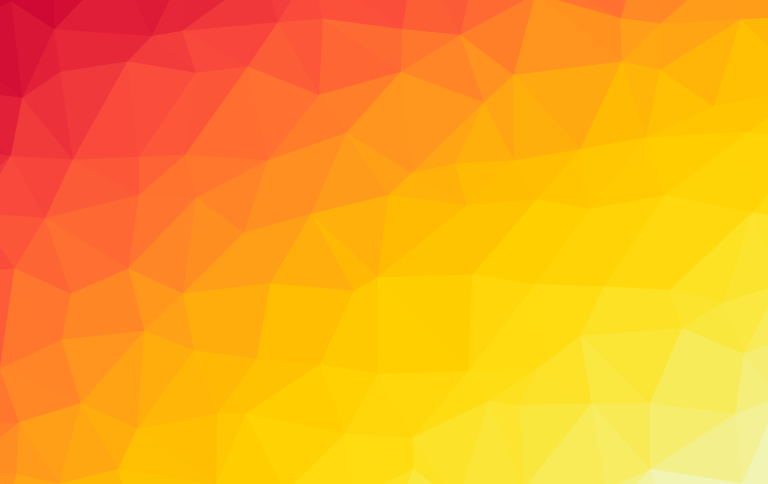
This background is drawn by a Shadertoy shader. Its source:

```glsl
// Low-poly triangle mesh shaded from crimson through orange and gold to pale yellow.

const vec2 GRID = vec2(11.5, 7.25);   // mesh cells across the canvas
const float JITTER = 0.70;            // vertex scatter, in cells
const float TONE_VARIATION = 0.022;   // tonal spread between facets

float hash(vec2 p) {
    vec3 q = fract(vec3(p.xyx) * 0.1031);
    q += dot(q, q.yzx + 33.33);
    return fract((q.x + q.y) * q.z);
}

// Scattered mesh vertex belonging to a grid node
vec2 meshVertex(vec2 node) {
    vec2 offset = vec2(hash(node + 17.3), hash(node + 61.7)) - 0.5;
    return node + JITTER * offset;
}

// Piecewise linear colour ramp over tone 0..1
vec3 warmRamp(float tone) {
    const vec3 stops[11] = vec3[11](
        vec3(0.80, 0.02, 0.20), vec3(0.89, 0.13, 0.22),
        vec3(0.98, 0.29, 0.235), vec3(1.0, 0.44, 0.19),
        vec3(1.0, 0.60, 0.11), vec3(1.0, 0.73, 0.01),
        vec3(1.0, 0.81, 0.0), vec3(1.0, 0.865, 0.07),
        vec3(0.98, 0.91, 0.25), vec3(0.96, 0.935, 0.47),
        vec3(0.94, 0.96, 0.75));
    float s = clamp(tone, 0.0, 1.0) * 10.0;
    int i = min(int(s), 9);
    return mix(stops[i], stops[i + 1], s - float(i));
}

// Diagonal tone field, bowed so that the middle runs ahead of the corners
float toneField(vec2 uv) {
    float across = uv.x, down = 1.0 - uv.y;
    float skew = across - down;
    return 0.5 * (across + down) - 0.09 * skew * skew + 0.015 * skew;
}

// Signed distance to the right-hand side of the edge a-b
float edgeDistance(vec2 p, vec2 a, vec2 b) {
    vec2 e = normalize(b - a), d = p - a;
    return d.x * e.y - d.y * e.x;
}

// Facet colour in rgb, premultiplied by its smooth coverage in a
vec4 facet(vec2 p, vec2 a, vec2 b, vec2 c, float pixel) {
    float d = max(edgeDistance(p, a, b),
              max(edgeDistance(p, b, c), edgeDistance(p, c, a)));
    float coverage = clamp(0.5 - d / pixel, 0.0, 1.0);
    vec2 center = (a + b + c) / 3.0;
    float variation = (hash(center * 7.0 + 90.0) - 0.5) * TONE_VARIATION;
    return vec4(warmRamp(toneField(center / GRID) + variation), 1.0) * coverage;
}

// Two triangles, split along the shorter diagonal of a cell
vec4 meshCell(vec2 p, vec2 cell, float pixel) {
    vec2 a = meshVertex(cell);
    vec2 b = meshVertex(cell + vec2(1, 0));
    vec2 c = meshVertex(cell + vec2(1, 1));
    vec2 d = meshVertex(cell + vec2(0, 1));
    if (distance(a, c) < distance(b, d))
        return facet(p, a, b, c, pixel) + facet(p, a, c, d, pixel);
    return facet(p, a, b, d, pixel) + facet(p, b, c, d, pixel);
}

void mainImage(out vec4 fragColor, in vec2 fragCoord) {
    vec2 p = fragCoord / iResolution.xy * GRID;
    float pixel = GRID.y / iResolution.y;

    // Blend the facets of the surrounding cells by coverage
    vec4 sum = vec4(0.0);
    for (int y = -1; y <= 1; y++)
        for (int x = -1; x <= 1; x++)
            sum += meshCell(p, floor(p) + vec2(x, y), pixel);

    fragColor = vec4(sum.rgb / max(sum.a, 0.001), 1.0);
}
```
